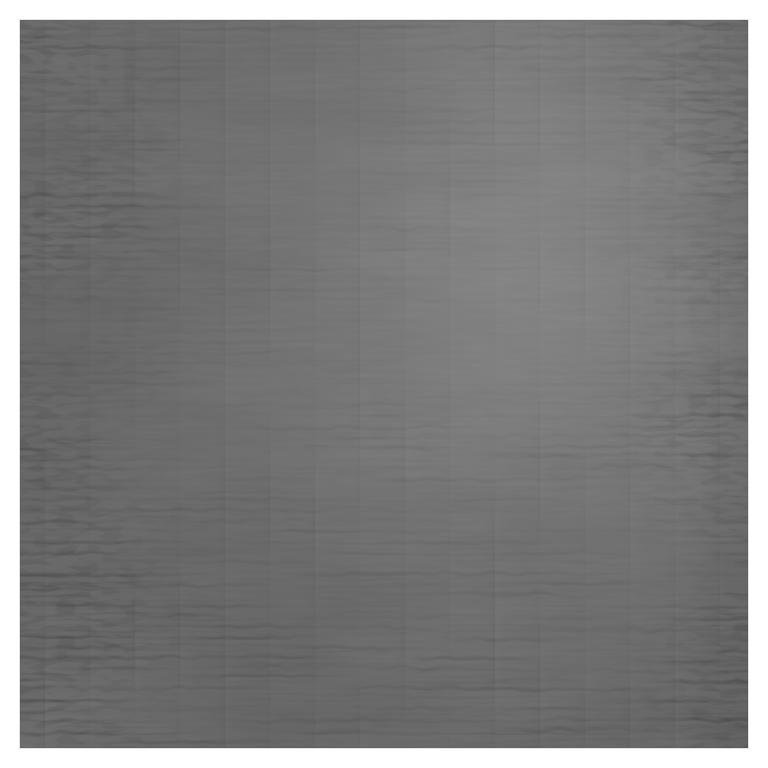
This texture is drawn by a Shadertoy shader. Its source:

```glsl
vec2 hashGradient(vec2 cell) {
    vec3 p = fract(cell.xyx * vec3(0.1031, 0.1030, 0.0973));
    p += dot(p, p.yzx + 33.33);
    float angle = 6.2832 * fract((p.x + p.y) * p.z);
    return vec2(cos(angle), sin(angle));
}

float gradientNoise(vec2 p) {
    vec2 i = floor(p), f = fract(p);
    vec2 u = f * f * f * (f * (f * 6.0 - 15.0) + 10.0);
    float a = dot(hashGradient(i), f);
    float b = dot(hashGradient(i + vec2(1, 0)), f - vec2(1, 0));
    float c = dot(hashGradient(i + vec2(0, 1)), f - vec2(0, 1));
    float d = dot(hashGradient(i + vec2(1, 1)), f - vec2(1, 1));
    return mix(mix(a, b, u.x), mix(c, d, u.x), u.y);
}

// Thin dark threads in wavering rows, broken along their length
float threads(vec2 uv, float rows, float seed) {
    float y = uv.y * rows + 0.35 * gradientNoise(vec2(uv.x * 34.0, uv.y * 40.0) + seed);
    y += 0.6 * gradientNoise(vec2(uv.x * 2.0, uv.y * 11.0) + seed);
    float row = floor(y);
    float across = fract(y);
    float presence = gradientNoise(vec2(uv.x * 6.0 + row * 3.7, row * 5.37 + seed));
    float line = smoothstep(0.2, 0.42, across) * (1.0 - smoothstep(0.46, 0.8, across));
    return line * smoothstep(-0.3, 0.4, presence);
}

void mainImage(out vec4 fragColor, in vec2 fragCoord) {
    vec2 uv = fragCoord / iResolution.xy;

    // Soft sheen, brightest at the upper right
    vec2 q = (uv - vec2(0.71, 0.69)) / vec2(0.40, 0.45);
    float sheen = exp(-dot(q, q));
    float grey = 0.406 + 0.108 * sheen;
    grey += 0.022 * gradientNoise(uv * vec2(3.0, 5.0) + 4.3);
    grey += 0.014 * gradientNoise(uv * vec2(5.0, 24.0) + 9.1);
    grey -= 0.026 * smoothstep(0.86, 0.98, uv.x);

    // Texture is strongest at the sides and towards the bottom
    float sides = smoothstep(0.3, 0.03, uv.x) + smoothstep(0.76, 0.97, uv.x);
    float bottom = smoothstep(0.6, 0.05, uv.y);
    float top = smoothstep(0.85, 1.0, uv.y);
    float patches = 0.75 + gradientNoise(uv * vec2(4.0, 8.0) + 17.0);
    float roughness = (0.4 + 0.45 * sides + 0.5 * bottom + 0.3 * top) * patches;
    grey -= 0.042 * roughness * threads(uv, 73.0, 2.7);
    grey -= 0.022 * roughness * threads(uv, 121.0, 31.4);

    // Flat short flecks and fine horizontal grain
    float fleck = gradientNoise(uv * vec2(34.0, 115.0) + 6.6);
    grey -= 0.022 * (0.2 + sides) * patches * smoothstep(0.02, 0.2, fleck);
    grey += 0.012 * gradientNoise(uv * vec2(14.0, 210.0) + 51.0);

    // Faint evenly spaced vertical creases, fading along their height
    float crease = uv.x / 0.0586;
    float column = floor(crease + 0.5);
    float side = crease - column;
    float strength = 0.4 + gradientNoise(vec2(column * 2.37 + 0.4, uv.y * 5.0));
    grey += 0.016 * strength * sign(side) * exp(-abs(side) * 7.0);
    grey -= 0.010 * strength * smoothstep(0.05, 0.0, abs(side));

    // Square sheet with a slightly darker rim on a white ground
    vec2 fromCentre = abs(uv - 0.5);
    float edge = max(fromCentre.x, fromCentre.y) - 0.4743;
    float pixel = 1.0 / iResolution.y;
    grey -= 0.03 * smoothstep(-0.003, 0.0, edge);
    float ground = smoothstep(-0.5 * pixel, 0.5 * pixel, edge);
    fragColor = vec4(vec3(mix(grey, 1.0, ground)), 1.0);
}
```
